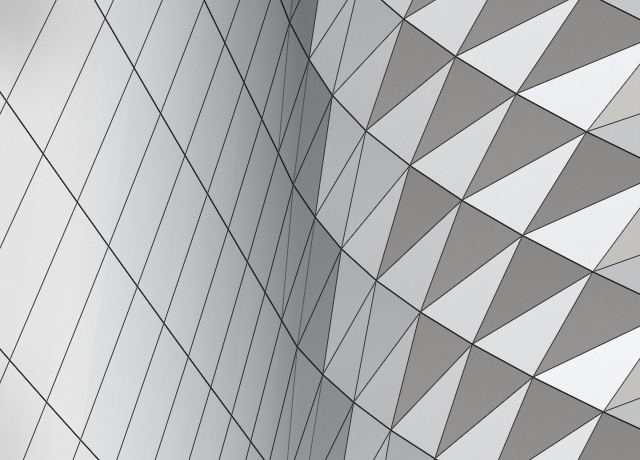
A Shadertoy shader for this texture:

```glsl
// Curved facade of grey metal panels: a smooth wall folding into a fan of triangular facets.

#define HEIGHT 5.54        // design units from bottom to top
#define FOLD 12.0          // lattice column where the wall folds
#define FIRST_FACET 14.0   // first column that catches light by facet
#define SEAM_WIDTH 0.008   // half width of the long seams
#define JOINT_WIDTH 0.0055 // half width of the cross joints
#define INK vec3(0.07, 0.07, 0.075)
#define GRAIN 0.012

float hash(vec2 p) {
    p = fract(p * vec2(0.1031, 0.1137));
    p += dot(p, p.yx + 33.33);
    return fract((p.x + p.y) * p.x * 91.7);
}

// Lattice point for a column and a row, y pointing down
vec2 node(float column, float row) {
    float t = FOLD - column;
    float s = -t;
    vec2 base = vec2(3.58, 4.18);
    if (t > 0.0) {
        base -= t * vec2(0.182 + t * (0.005 + 0.00037 * t),
                         0.310 + t * (0.00858 + 0.000653 * t));
    } else {
        base += s * vec2(0.279 + s * (0.027 + 0.0017 * s),
                         0.332 + 0.00006 * s * s * s);
    }
    float fan = smoothstep(11.5, 15.0, column);
    float lean = mix(0.04, 0.20 + 0.025 * row, fan);
    float rise = 1.955 + t * (0.06 + 0.0031 * t);
    return base + row * vec2(lean, rise);
}

float segmentDistance(vec2 p, vec2 a, vec2 b) {
    vec2 ab = b - a;
    return length(p - a - ab * clamp(dot(p - a, ab) / dot(ab, ab), 0.0, 1.0));
}

// Signed distance to the line ab, positive on its right in y-down space
float sideDistance(vec2 p, vec2 a, vec2 b) {
    vec2 d = normalize(b - a);
    return d.x * (p.y - a.y) - d.y * (p.x - a.x);
}

// Soft coverage of a triangle given in clockwise order
float triangleMask(vec2 p, vec2 a, vec2 b, vec2 c, float px) {
    float inside = min(sideDistance(p, a, b),
                   min(sideDistance(p, b, c), sideDistance(p, c, a)));
    return clamp(inside / px + 0.5, 0.0, 1.0);
}

float stroke(float dist, float halfWidth, float px) {
    return clamp((halfWidth - dist) / px + 0.5, 0.0, 1.0);
}

// Sheen of the smooth wall, dark towards the fold
vec3 wallColor(vec2 p) {
    float across = clamp((p.x - 0.6) / 3.0, 0.0, 1.0);
    float tone = 0.90 - 0.40 * pow(across, 1.6);
    tone += 0.11 * across * (p.y / HEIGHT - 0.3);
    tone -= 0.15 * exp(-1.3 * dot(p, p));
    tone -= 0.07 * smoothstep(0.8, 0.0, p.x) * smoothstep(3.8, HEIGHT, p.y);
    return tone * mix(vec3(1.0), vec3(0.985, 0.997, 1.02), across);
}

// Flat tone of a facet, turned to or away from the light
vec3 facetColor(float column, float row, bool lit, vec2 p, vec2 top) {
    float variation = hash(vec2(column + 7.0, row + 19.0)) - 0.5;
    float depth = p.y - top.y;
    float brightTone = 0.71 + 0.048 * (column - FIRST_FACET) - 0.015 * depth;
    float darkTone = mix(0.68, 0.54, step(15.5, column)) + 0.025 * depth;
    float tone = lit ? brightTone : darkTone;
    if (column > 19.5) tone = 0.77;
    tone += 0.03 * variation;
    vec3 tint = lit || column < 15.5 ? vec3(0.995, 1.0, 1.01) : vec3(1.005, 1.0, 0.985);
    return tone * tint;
}

void mainImage(out vec4 fragColor, in vec2 fragCoord) {
    float px = HEIGHT / iResolution.y;
    vec2 p = vec2(fragCoord.x, iResolution.y - fragCoord.y) * px;
    vec3 wall = wallColor(p);
    vec3 sum = wall * 0.001;
    float weight = 0.001;
    float ink = 0.0;

    // Each lattice cell holds two triangles and owns three edges
    for (float row = -5.0; row < 2.5; row++) {
        for (float column = -1.0; column < 21.5; column++) {
            vec2 a = node(column, row);
            vec2 b = node(column + 1.0, row);
            vec2 c = node(column - 1.0, row + 1.0);
            vec2 d = node(column, row + 1.0);
            if (p.x < c.x - 0.05 || p.x > b.x + 0.05 ||
                p.y < a.y - 0.05 || p.y > d.y + 0.05) continue;

            float shaded = triangleMask(p, a, b, c, px);
            float lit = triangleMask(p, b, d, c, px);
            bool facet = column > FIRST_FACET - 0.5;
            float panel = 0.018 * (hash(vec2(column + 3.0, row + 11.0)) - 0.5);
            vec3 shadedColor = facet ? facetColor(column, row, false, p, a) : wall + panel;
            vec3 litColor = facet ? facetColor(column, row, true, p, b) : wall + panel;
            sum += shadedColor * shaded + litColor * lit;
            weight += shaded + lit;

            // Long seams, diagonal joints and the finer folds of the fan
            float foldInk = 0.45 * step(11.5, column) + 0.35 * step(13.5, column);
            float seam = 0.93 * stroke(segmentDistance(p, a, b), SEAM_WIDTH, px);
            float joint = 0.85 * stroke(segmentDistance(p, b, c), JOINT_WIDTH, px);
            float crease = foldInk * stroke(segmentDistance(p, a, c), JOINT_WIDTH, px);
            ink = max(ink, max(seam, max(joint, crease)));
        }
    }

    vec3 color = mix(sum / weight, INK, ink);
    color += GRAIN * (hash(floor(p * 66.0)) - 0.5);
    fragColor = vec4(clamp(color, 0.0, 1.0), 1.0);
}
```
